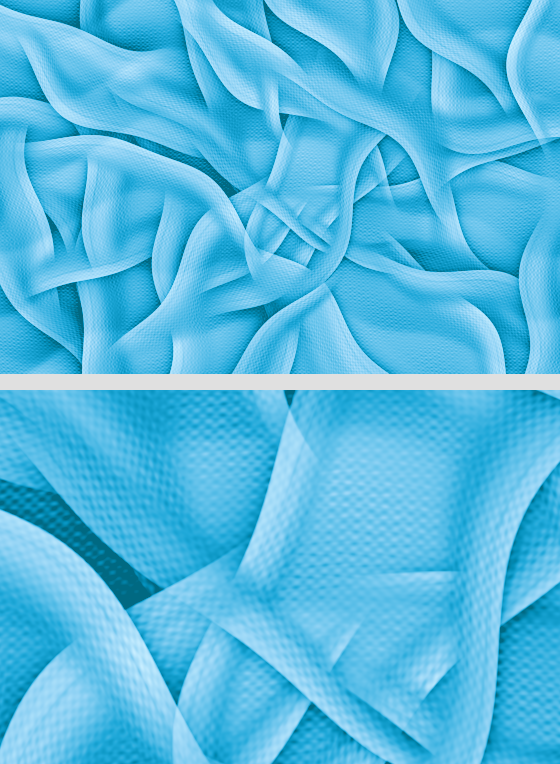
Top: the whole. Bottom: its middle third, enlarged.
This texture is drawn by a WebGL 2 fragment shader. Its source:

```glsl
#version 300 es
precision highp float;
// Crumpled sky-blue gauze: soft drapery, overlapping pleats and a fine net weave.

uniform vec2 u_resolution;
out vec4 fragColor;

const float TAU = 6.2831853;
const int FOLD_COUNT = 40;
const float FOLD_COLUMNS = 8.0;
const float FOLD_ROWS = 5.0;
const vec2 KNOT = vec2(0.92, 0.43);         // point where pleats gather
const vec2 LIGHT = vec2(-0.6, 0.8);
const vec2 WEAVE_SIZE = vec2(0.0118, 0.0098);
const float WEAVE_DEPTH = 0.15;
const float BASE_TONE = 0.64;
const float FOLD_TONE = 0.63;
const float SHADOW_DEPTH = 0.55;
const float HEM_WIDTH = 0.022;
const float CONTRAST = 1.3;
const float MEAN_TONE = 0.59;
const vec3 PALETTE[6] = vec3[6](
    vec3(0.00, 0.41, 0.51), vec3(0.01, 0.56, 0.73), vec3(0.12, 0.66, 0.85),
    vec3(0.31, 0.73, 0.90), vec3(0.44, 0.78, 0.93), vec3(0.58, 0.83, 0.96));

vec4 hash4(float n) {
    return fract(sin(n * vec4(12.99, 78.23, 37.72, 93.98) + 4.1) * 43758.5);
}

// Height of the loose cloth: warped sine ridges with rounded creases.
float drape(vec2 p) {
    p += 0.10 * sin(p.yx * vec2(5.0, 4.2) + vec2(0.7, 2.1));
    p += 0.035 * sin(p.yx * vec2(11.0, 13.0) + vec2(3.3, 0.4));
    float height = 0.0, frequency = 6.0, angle = 0.35;
    for (int k = 0; k < 3; k++) {
        float wave = sin(dot(p, vec2(cos(angle), sin(angle))) * frequency + angle * 5.0);
        height += 0.75 / frequency * sqrt(wave * wave + 0.02);
        frequency *= 1.75;
        angle += 0.55;
    }
    return height;
}

// Staggered net holes with broken threads, faded when too fine to resolve.
float weave(vec2 p) {
    vec2 phase = TAU * p / WEAVE_SIZE;
    phase.y += 0.5 * sin(p.x * 37.0);
    float holes = cos(phase.x) * cos(phase.y);
    float threads = cos(phase.y + 0.6 * sin(phase.x * 0.23));
    float breaks = sin(phase.x * 0.31 + 4.0 * sin(phase.y * 0.47)) * cos(phase.y * 0.53);
    float uneven = 0.75 + 0.25 * sin(p.x * 27.0 + 2.0 * sin(p.y * 33.0));
    float visible = 1.0 - smoothstep(0.3, 0.6, 1.0 / (u_resolution.y * WEAVE_SIZE.y));
    return (0.85 * holes + 0.35 * threads + 0.35 * breaks) * uneven * visible;
}

vec3 clothColor(float tone) {
    vec3 color = PALETTE[0];
    for (int k = 1; k < 6; k++) {
        color = mix(color, PALETTE[k], clamp(tone * 5.0 - float(k - 1), 0.0, 1.0));
    }
    return color + 0.5 * max(tone - 1.0, 0.0) * vec3(1.0, 0.5, 0.2);
}

void main() {
    vec2 p = gl_FragCoord.xy / u_resolution.y;
    float aspect = u_resolution.x / u_resolution.y;
    float feather = max(0.7 / u_resolution.y, 0.0015);
    float pinch = mix(0.4, 1.0, smoothstep(0.0, 0.4, distance(p, KNOT)));

    // Loose cloth underneath
    float slope = (drape(p) - drape(p + 0.014 * LIGHT)) / 0.014;
    float tone = BASE_TONE + 0.2 * slope;
    float net = weave(p + 0.02 * sin(p.yx * 6.0));

    // Pleats, stacked in shuffled order over a jittered grid
    for (int i = 0; i < FOLD_COUNT; i++) {
        vec4 r = hash4(float(i) + 1.0);
        vec4 s = hash4(float(i) + 61.0);
        float slot = float((i * 11) % FOLD_COUNT);
        vec2 cell = vec2(mod(slot, FOLD_COLUMNS), floor(slot / FOLD_COLUMNS));
        vec2 center = (cell + 0.1 + 0.8 * r.xy) / vec2(FOLD_COLUMNS, FOLD_ROWS);
        center.x *= aspect;

        // Some pleats run to the knot, the others hang steeply
        vec2 toKnot = KNOT - center;
        float angle = r.z < 0.5 ? atan(toKnot.y, toKnot.x) + 1.0 * (r.w - 0.5)
                                : -1.15 + 1.2 * (r.w - 0.5);
        angle += s.x < 0.45 ? 0.5 * TAU : 0.0;
        vec2 along = vec2(cos(angle), sin(angle));
        vec2 q = p - center;
        q = vec2(dot(q, along), dot(q, vec2(-along.y, along.x)));
        q.y += 0.042 * sin(q.x * 7.5 + TAU * s.y) + 0.014 * sin(q.x * 17.0 + TAU * s.z);
        q.y += 0.9 * (s.w - 0.5) * q.x * q.x;

        // Lens outline: narrow at both ends, dissolving on the far side
        float reach = mix(0.22, 0.46, s.z);
        float position = min(abs(q.x) / reach, 1.0);
        float taper = 1.0 - smoothstep(0.6, 1.0, position);
        float lens = sqrt(1.0 - 0.9 * position * position);
        float width = mix(0.07, 0.21, s.y) * pinch * lens;
        float across = q.y / width;

        // Cast shadow outside the sharp edge: tight crevice plus wide falloff
        float softness = mix(0.016, 0.055, r.x) * pinch;
        float outside = min(q.y, 0.0);
        float shadow = 0.7 * exp(outside / softness) + 0.3 * exp(outside / 0.007);
        tone -= SHADOW_DEPTH * taper * shadow
              * (1.0 - smoothstep(-feather, feather, q.y)) * clamp(tone + 0.15, 0.0, 1.0);

        // Rounded surface, doubled hem and fine creases
        float cover = smoothstep(-feather, feather, q.y) * taper
                    * (1.0 - smoothstep(0.5, 1.0, across));
        float surface = FOLD_TONE + 0.2 * (r.y - 0.5) + 0.21 * cos(across * 4.6 - 0.7);
        surface += 0.06 * sin(q.y * 70.0 + 2.5 * sin(q.x * 6.0) + TAU * r.w);
        surface += 0.09 * slope;
        float hem = HEM_WIDTH * (1.0 + 0.35 * sin(q.x * 9.0 + TAU * r.y)) * pinch;
        surface += 0.08 * (1.0 - smoothstep(hem - feather, hem + feather, q.y));
        surface -= 0.10 * exp(-pow((q.y - hem) / 0.003, 2.0));
        surface += 0.08 * (1.0 - smoothstep(0.002, 0.006, q.y));
        tone = mix(tone, surface, cover);
        net = mix(net, weave(q), cover);
    }

    tone = MEAN_TONE + 0.03 + CONTRAST * (tone - MEAN_TONE) - WEAVE_DEPTH * net;
    fragColor = vec4(clothColor(max(tone, 0.0)), 1.0);
}
```
